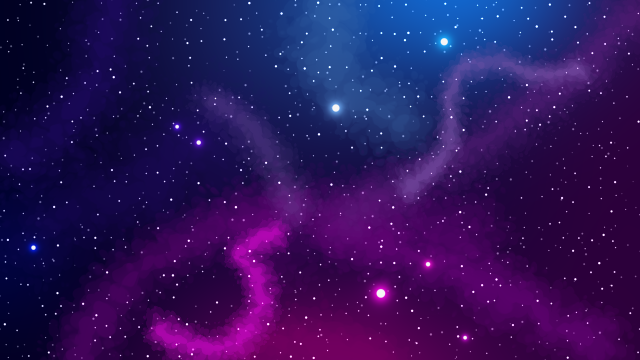
Give the GLSL for this texture, as a Shadertoy shader.

```glsl
// Deep-space nebula: a navy to plum sky with a blue glow above and magenta below,
// crossed by curved strands of stacked translucent puffs (cell noise on curve distance),
// then sprinkled with hashed small stars and a few glowing bright ones.
#define STAR_CELL 0.036
#define STAR_SHARE 0.52
#define STAR_RADIUS 0.0027
#define CLOUD_WARP 0.05
#define CLOUD_RAGGED 0.85
#define CURVE_STEPS 8
#define BLUE_GLOW vec3(.07, .41, .82)
#define ROSE_GLOW vec3(.46, .0, .38)
#define LAVENDER vec3(.49, .33, .67)
#define MAGENTA vec3(.80, .03, .78)
#define PURPLE vec3(.39, .01, .46)
#define INDIGO vec3(.14, .04, .43)

float hash(vec2 p) {
    return fract(sin(dot(p, vec2(127.1, 311.7))) * 43758.5453);
}

float noise(vec2 p) {
    vec2 i = floor(p), f = fract(p);
    f = f * f * (3.0 - 2.0 * f);
    return mix(mix(hash(i), hash(i + vec2(1, 0)), f.x),
               mix(hash(i + vec2(0, 1)), hash(i + vec2(1, 1)), f.x), f.y);
}

float fbm(vec2 p) {
    float sum = 0.0, amp = .53;
    for (int i = 0; i < 4; i++) {
        sum += amp * noise(p);
        p = mat2(1.6, 1.2, -1.2, 1.6) * p + 7.3;
        amp *= .5;
    }
    return sum;
}

// Distance to the nearest scattered cell centre: gives scalloped outlines
float puff(vec2 p) {
    vec2 id = floor(p);
    float d = 2.0;
    for (int k = 0; k < 9; k++) {
        vec2 c = id + vec2(k % 3 - 1, k / 3 - 1);
        d = min(d, length(p - c - vec2(hash(c), hash(c + 4.7))));
    }
    return d;
}

// Four independent ragged offsets, one for each layer of a cloud
vec4 puffs(vec2 p) {
    vec4 cells = vec4(puff(p), puff(p * 1.2 + 17.0), puff(p * .9 + 31.0), puff(p * 1.4 + 53.0));
    return (cells - .45 + 1.1 * (fbm(p * .4) - .5)) * CLOUD_RAGGED;
}

float blob(vec2 p, vec2 centre, vec2 size) {
    vec2 q = (p - centre) / size;
    return exp(-dot(q, q));
}

float segmentDist(vec2 p, vec2 a, vec2 b) {
    vec2 d = b - a;
    return length(p - a - d * clamp(dot(p - a, d) / dot(d, d), 0.0, 1.0));
}

// Density around the quadratic curve a-b-c, as stacked crisp layers
float strand(vec2 p, vec2 a, vec2 b, vec2 c, float width, vec4 rag) {
    float dist = 9.0;
    vec2 last = a;
    for (int i = 1; i <= CURVE_STEPS; i++) {
        float t = float(i) / float(CURVE_STEPS);
        vec2 next = mix(mix(a, b, t), mix(b, c, t), t);
        dist = min(dist, segmentDist(p, last, next));
        last = next;
    }
    vec4 d = dist / width + rag - vec4(.25, .6, .95, 1.35);
    return dot(smoothstep(.09, -.09, d), vec4(.25)) * .8 + .25 * exp(-2.0 * dist * dist / (width * width));
}

vec3 smallStars(vec2 p, float px) {
    vec3 light = vec3(0);
    for (int layer = 0; layer < 2; layer++) {
        float k = float(layer);
        vec2 g = p / STAR_CELL + k * 31.4, id = floor(g);
        float size = hash(id + 5.2);
        vec2 spot = .15 + .7 * vec2(hash(id + 1.7), hash(id + 9.1));
        float r = STAR_RADIUS * mix(.45, 1.1, size * size);
        float d = length(g - id - spot) * STAR_CELL;
        float on = step(hash(id), STAR_SHARE * (1.0 - .3 * k));
        light += on * mix(1.0, .4, k) * mix(.6, 1.0, size) * smoothstep(r + px, r - px, d);
    }
    return light;
}

// White core inside a coloured halo
void brightStar(inout vec3 col, vec2 p, vec2 at, float r, vec3 tint, float px) {
    float d = length(p - at);
    float halo = .85 * exp(-pow(d / (r * 2.0), 2.0)) + .35 * exp(-d / (r * 2.4));
    col = mix(col, tint, min(halo, 1.0));
    col = mix(col, vec3(.96), smoothstep(r + px, r - px, d));
}

void mainImage(out vec4 fragColor, in vec2 fragCoord) {
    vec2 p = fragCoord / iResolution.y;
    float px = .75 / iResolution.y;
    vec2 q = p + CLOUD_WARP * (vec2(fbm(p * 9.0), fbm(p * 9.0 + 40.0)) - .5);
    vec4 fine = puffs(q * 42.0), broad = puffs(q * 24.0);

    // Sky gradient and large glows
    vec3 col = mix(vec3(0, 0, .13), vec3(.07, .01, .21), smoothstep(0.0, .75, p.x));
    col = mix(col, vec3(.17, 0, .23), smoothstep(1.05, 1.75, p.x));
    col = mix(col, vec3(0, .02, .3), .7 * blob(p, vec2(0, .3), vec2(.2)));
    col = mix(col, vec3(.10, .21, .48), .8 * blob(p, vec2(.9, .98), vec2(.46, .40)));
    col = mix(col, BLUE_GLOW, blob(p, vec2(1.26, 1.06), vec2(.38, .27)));
    col = mix(col, ROSE_GLOW, .95 * blob(p, vec2(.92, -.06), vec2(.46, .27)));

    // Broad cloud strands
    col = mix(col, INDIGO, .6 * strand(q, vec2(.31, 1.05), vec2(.32, .7), vec2(.05, .58), .085, broad));
    col = mix(col, INDIGO, .4 * strand(q, vec2(.62, .66), vec2(.45, .5), vec2(.15, .38), .12, broad));
    col = mix(col, vec3(.25, .45, .7), .45 * strand(q, vec2(.92, 1.05), vec2(.84, .78), vec2(1.12, .66), .09, broad));
    col = mix(col, PURPLE, .55 * strand(q, vec2(.72, .36), vec2(.95, .46), vec2(1.28, .35), .11, broad));
    col = mix(col, PURPLE, .6 * strand(q, vec2(.8, .42), vec2(.32, .3), vec2(.22, .02), .07, broad));
    col = mix(col, PURPLE, .75 * strand(q, vec2(.95, .36), vec2(1.25, .26), vec2(1.66, .04), .07, broad));
    col = mix(col, vec3(.38, .12, .5), .55 * strand(q, vec2(1.8, 1), vec2(1.48, .66), vec2(.98, .41), .06, fine));
    col = mix(col, LAVENDER, .36 * strand(q, vec2(.6, .71), vec2(.74, .65), vec2(.81, .43), .05, fine));
    col = mix(col, ROSE_GLOW, .7 * strand(q, vec2(.68, .03), vec2(.85, .08), vec2(1.02, 0), .07, broad));

    // Bright hook at the right and magenta swirl at the lower left
    float hook = strand(q, vec2(1.6, .81), vec2(1.48, .77), vec2(1.39, .83), .029, fine);
    hook = max(hook, strand(q, vec2(1.39, .83), vec2(1.24, .85), vec2(1.26, .68), .029, fine));
    hook = max(hook, strand(q, vec2(1.26, .68), vec2(1.25, .53), vec2(1.13, .49), .029, fine));
    col = mix(col, LAVENDER, .62 * hook);
    float swirl = strand(q, vec2(.76, .35), vec2(.62, .3), vec2(.69, .27), .032, fine);
    swirl = max(swirl, strand(q, vec2(.69, .27), vec2(.76, .17), vec2(.7, .08), .032, fine));
    swirl = max(swirl, strand(q, vec2(.7, .08), vec2(.61, -.02), vec2(.45, .09), .038, fine));
    col = mix(col, MAGENTA, .75 * swirl);

    // Stars
    col = min(col + smallStars(p, px), 1.0);
    brightStar(col, p, vec2(1.234, .884), .01, vec3(.1, .68, 1), px);
    brightStar(col, p, vec2(.933, .7), .01, vec3(.42, .66, .94), px);
    brightStar(col, p, vec2(.492, .648), .005, vec3(.33, .06, .92), px);
    brightStar(col, p, vec2(.552, .604), .006, vec3(.4, .06, .88), px);
    brightStar(col, p, vec2(.093, .312), .006, vec3(.02, .12, .95), px);
    brightStar(col, p, vec2(1.058, .185), .012, vec3(.95, .02, .88), px);
    brightStar(col, p, vec2(1.189, .266), .006, vec3(.9, .05, .8), px);
    brightStar(col, p, vec2(1.292, .062), .005, vec3(.78, .02, .8), px);
    fragColor = vec4(col, 1);
}
```
